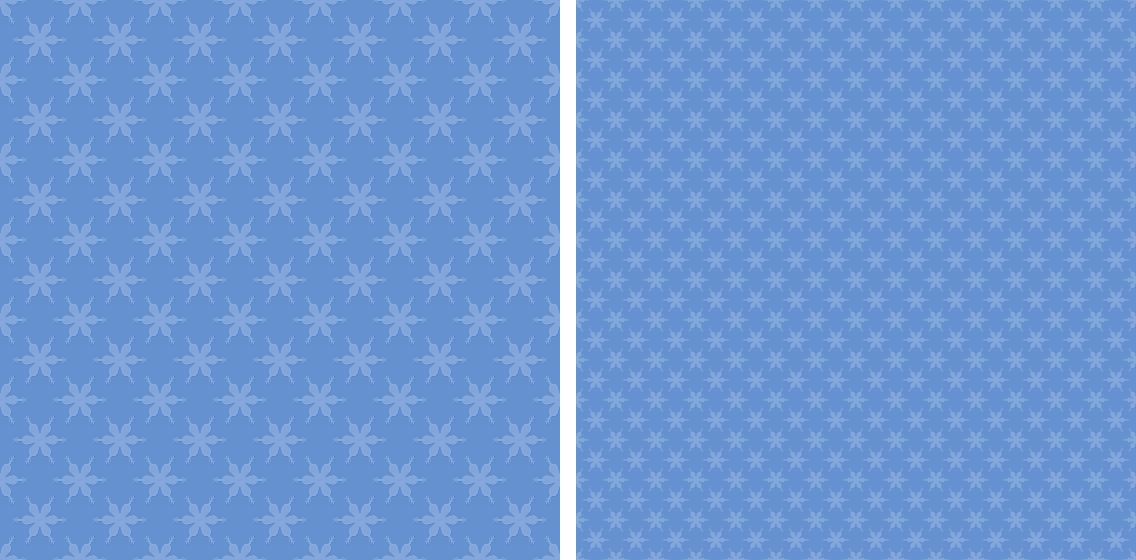
Left: one tile. Right: repeated 2 by 2.
This pattern is drawn by a Shadertoy shader. Its source:

```glsl
// Staggered pale six-petal snowflakes, lightly embossed on a blue ground.
const float REPEATS = 7.0;             // whole cells per side, two flakes per cell
const vec3 GROUND = vec3(0.40, 0.57, 0.82);
const vec3 PETAL  = vec3(0.51, 0.65, 0.85);
const vec3 RIM    = vec3(0.56, 0.71, 0.88);
const vec3 SHADE  = vec3(0.35, 0.53, 0.79);
const vec3 SHADOW = vec3(0.30, 0.47, 0.76);

// Lengths below are in cell units.
const float PETAL_REACH = 0.165;       // centre of the rounded petal end
const float PETAL_NECK  = 0.018;
const float PETAL_WIDTH = 0.059;
const float SPIKE_START = 0.205;
const float SPIKE_TIP   = 0.350;
const float SPIKE_BASE  = 0.016;
const float LINE        = 0.006;       // half width of spikes and barbs
const float BARB_FIRST  = 0.262;
const float BARB_STEP   = 0.036;
const vec2  BARB        = vec2(0.034, 0.036);
const float RIM_WIDTH   = 0.008;
const float SHADE_WIDTH = 0.006;
const vec2  SHADOW_SHIFT = vec2(0.006, -0.007);

// Distance to a segment whose radius runs from ra to rb.
float taper(vec2 p, vec2 a, vec2 b, float ra, float rb) {
    vec2 ab = b - a;
    float h = clamp(dot(p - a, ab) / dot(ab, ab), 0.0, 1.0);
    return length(p - a - h * ab) - mix(ra, rb, h);
}

// Mirror the plane into half of one 60 degree arm lying along +x.
vec2 foldSix(vec2 p) {
    const vec2 n = vec2(-0.5, 0.8660254);
    p = abs(p);
    p -= 2.0 * max(dot(p, n), 0.0) * n;
    return vec2(p.x, abs(p.y));
}

float snowflake(vec2 p) {
    p = foldSix(p);
    float d = taper(p, vec2(0.0), vec2(PETAL_REACH, 0.0), PETAL_NECK, PETAL_WIDTH);
    d = min(d, taper(p, vec2(SPIKE_START, 0.0), vec2(SPIKE_TIP, 0.0), SPIKE_BASE, LINE * 0.7));
    for (int i = 0; i < 2; i++) {
        vec2 root = vec2(BARB_FIRST + BARB_STEP * float(i), 0.0);
        vec2 tip = root + BARB * (1.0 - 0.15 * float(i));
        d = min(d, taper(p, root, tip, LINE, LINE * 0.7));
    }
    return d;
}

// Flakes at the cell centres and at the cell corners.
float lattice(vec2 p) {
    return min(snowflake(fract(p) - 0.5), snowflake(fract(p + 0.5) - 0.5));
}

float cover(float d, float pixel) {
    return clamp(0.5 - d / pixel, 0.0, 1.0);
}

void mainImage(out vec4 fragColor, in vec2 fragCoord) {
    vec2 p = fragCoord / iResolution.xy * REPEATS;
    float pixel = REPEATS / min(iResolution.x, iResolution.y);
    float d = lattice(p);

    // Recessed outline and shadow at the lower right
    vec3 color = mix(GROUND, SHADE, cover(d - SHADE_WIDTH, pixel));
    color = mix(color, SHADOW, cover(lattice(p - SHADOW_SHIFT), pixel));

    // Pale rim, then the flat petal inside it
    color = mix(color, RIM, cover(d, pixel));
    color = mix(color, PETAL, cover(d + RIM_WIDTH, pixel));
    fragColor = vec4(color, 1.0);
}
```
